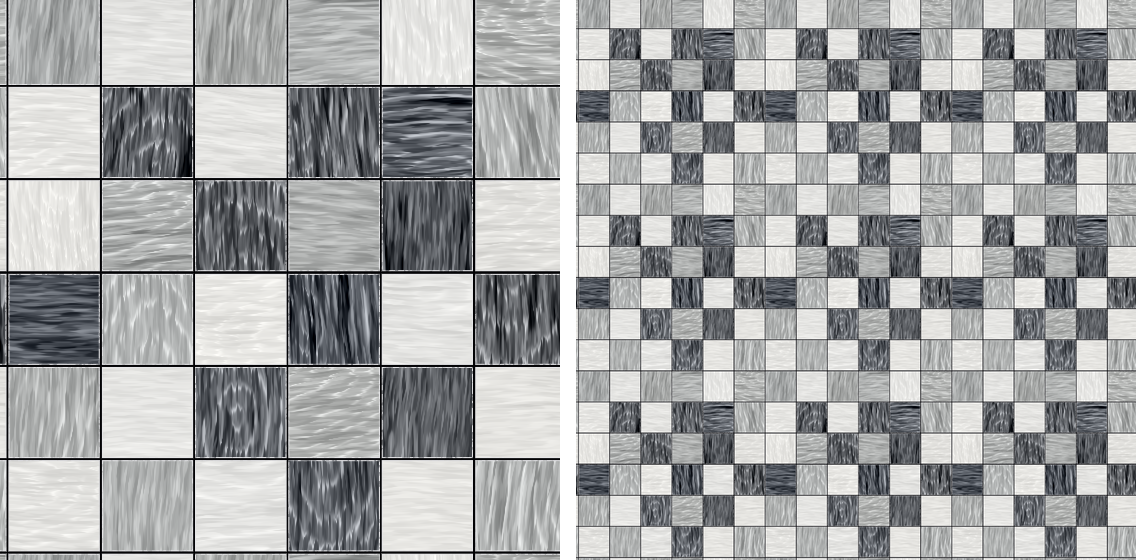
Left, the tile; right, the same tile 3 across and 3 down.
Reproduce this pattern procedurally as a Shadertoy shader.

```glsl
// Six by six mosaic of square wood tiles in white, grey and charcoal, parted by black joints.
// Grain direction alternates like a checkerboard; smooth cellular noise stretched along
// the grain makes the fibres, and warped ellipses make the pale growth rings.

const int TONES[36] = int[36](   // 0 white, 1 grey, 2 charcoal; bottom row first
    0, 1, 0, 2, 0, 1,
    1, 0, 2, 1, 2, 0,
    2, 1, 0, 2, 0, 2,
    0, 1, 2, 1, 2, 0,
    0, 2, 0, 2, 2, 1,
    1, 0, 1, 1, 0, 1);

float hash(vec2 p) {
    vec3 q = fract(p.xyx * 0.1031);
    q += dot(q, q.yzx + 33.33);
    return fract((q.x + q.y) * q.z);
}

// Cellular noise: random cell shades blended by distance to each cell point
float cellular(vec2 p) {
    vec2 base = floor(p);
    float sum = 0.0, total = 0.0;
    for (int j = -1; j <= 1; j++)
    for (int i = -1; i <= 1; i++) {
        vec2 cell = base + vec2(i, j);
        vec2 d = cell + vec2(hash(cell), hash(cell + 71.7)) - p;
        float weight = exp(-7.0 * dot(d, d));
        sum += weight * hash(cell + 19.3);
        total += weight;
    }
    return sum / total;
}

// Wood with its grain along x
vec3 wood(vec2 p, vec2 id, int tone) {
    vec2 seed = 60.0 * vec2(hash(id + 3.1), hash(id + 8.7));
    float figure = hash(id + 14.9);
    float tint = hash(id + 27.3);

    // A slight slope and slow waves bend the fibres
    p.y += 0.16 * (hash(id + 77.4) - 0.5) * p.x;
    p.y += 0.018 * sin(3.0 * p.x + 2.0 * p.y + seed.x) + 0.004 * sin(9.0 * p.x + 8.0 * p.y + seed.y);
    float coarse = cellular(p * vec2(0.9, 9.0) + seed);
    float medium = cellular(p * vec2(2.2, 27.0) + seed.yx);
    float fine = cellular(p * vec2(5.5, 52.0) + seed + 31.0);

    // Growth rings, made ragged by sliding them along the fibres
    vec2 centre = vec2(hash(id + 41.2), hash(id + 55.6)) * 1.6 - 0.3;
    vec2 slid = p + vec2(0.14 * (medium - 0.5) + 0.12 * (fine - 0.5), 0.0);
    float rings = length((slid - centre) * vec2(mix(0.3, 0.7, figure), 1.0));
    rings += 0.035 * sin(5.0 * p.x + seed.y) * sin(6.0 * p.y + seed.x);
    float vein = pow(0.5 + 0.5 * sin(6.2832 * rings * mix(5.0, 9.0, tint)), 6.0);
    vein *= smoothstep(0.25, 0.6, 0.5 * (medium + fine)) * smoothstep(0.1, 0.6, figure);

    float grain = 0.2 * coarse + 0.35 * medium + 0.45 * fine - 0.5;
    vec3 colour = tone == 0 ? vec3(0.888, 0.888, 0.88)
                : tone == 1 ? vec3(0.675, 0.685, 0.685)
                            : vec3(0.345, 0.355, 0.37);
    colour += grain * vec3(0.14, 0.34, 0.66)[tone];
    colour += vein * vec3(0.05, 0.15, 0.26)[tone];

    // Dark pores, and a warm or cool cast for each tile
    float pore = smoothstep(0.28, 0.08, coarse) * smoothstep(0.65, 0.3, medium);
    colour -= pore * vec3(0.02, 0.07, 0.13)[tone];
    colour += tone == 2 ? tint * vec3(-0.012, 0.0, 0.02) : tint * vec3(0.005, 0.001, -0.006);
    return colour + (hash(id + 63.8) - 0.5) * 0.03;
}

void mainImage(out vec4 fragColor, in vec2 fragCoord) {
    // The small shift lets the canvas border cut through wood, clear of the joints
    vec2 grid = 6.0 * fragCoord / iResolution.xy - 0.08;
    vec2 id = mod(floor(grid), 6.0);
    vec2 local = fract(grid);
    float pixel = 6.0 / min(iResolution.x, iResolution.y);

    bool upright = mod(id.x + id.y, 2.0) > 0.5;
    int tone = TONES[int(id.y) * 6 + int(id.x)];
    vec3 colour = wood(upright ? local.yx : local, id, tone);

    // Distance to the joints, each line slightly different in width
    vec2 nearest = floor(grid + 0.5);
    vec2 lineId = mod(nearest, 6.0);
    vec2 halfWidth = 0.009 + 0.004 * vec2(hash(vec2(lineId.x, 5.0)), hash(vec2(lineId.y, 9.0)));
    vec2 gap = abs(grid - nearest) - halfWidth;
    float edge = min(gap.x, gap.y);

    // Pale, chipped rim and black joint
    float chips = smoothstep(0.2, 0.6, cellular(local * 38.0 + id * 40.0));
    float rim = 1.0 - smoothstep(-0.5 * pixel, 0.5 * pixel, edge - 0.012);
    colour = mix(colour, vec3(0.91, 0.91, 0.92), rim * mix(0.45, 0.95, chips));
    float joint = 1.0 - smoothstep(-0.5 * pixel, 0.5 * pixel, edge);
    colour = mix(colour, vec3(0.01, 0.01, 0.02), joint);
    fragColor = vec4(clamp(colour, 0.0, 1.0), 1.0);
}
```
